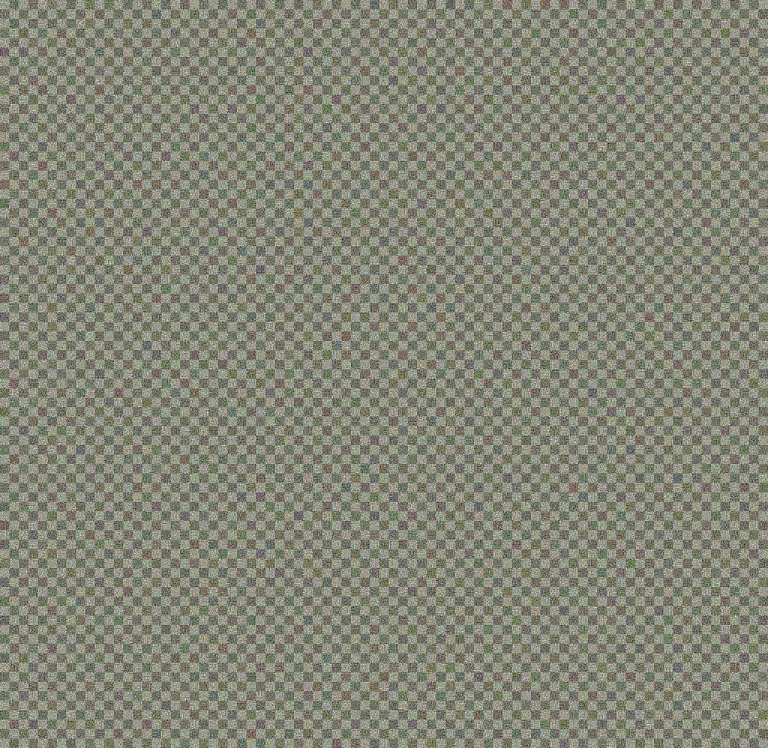
Give the GLSL for this pattern, as a WebGL 1 fragment shader.

```glsl
precision highp float;

// A fine checkerboard of pale and dim grey-green squares under coloured grain.
// Square waves build the checks; gradient noise gives a grey speckle, a weaker
// speckle of its own for each channel, and a slight tint for each square.

uniform vec2 u_resolution;

const vec2 CHECKS = vec2(81.0, 79.0);    // squares across and down
const vec2 GRAINS = vec2(512.0, 498.0);  // speckles across and down
const vec3 PALE = vec3(0.602, 0.608, 0.548);
const vec3 DIM = vec3(0.440, 0.444, 0.384);
const float GREY_GRAIN = 0.22;
const float COLOUR_GRAIN = 0.34;
const float TAU = 6.2831853;

float hash(vec2 p, float seed) {
  vec3 q = fract(vec3(p.xyx + seed * 17.31) * vec3(0.1031, 0.1030, 0.0973));
  q += dot(q, q.yzx + 33.33);
  return fract((q.x + q.y) * q.z);
}

// Dot product of the random gradient at a corner with the offset from it
float cornerSlope(vec2 corner, vec2 offset, float seed) {
  float angle = TAU * hash(corner, seed);
  return dot(vec2(cos(angle), sin(angle)), offset);
}

float gradientNoise(vec2 p, float seed) {
  vec2 cell = floor(p);
  vec2 f = p - cell;
  vec2 blend = f * f * f * (f * (f * 6.0 - 15.0) + 10.0);
  vec2 right = vec2(1.0, 0.0);
  vec2 up = vec2(0.0, 1.0);
  float low = mix(cornerSlope(cell, f, seed),
                  cornerSlope(cell + right, f - right, seed), blend.x);
  float high = mix(cornerSlope(cell + up, f - up, seed),
                   cornerSlope(cell + 1.0, f - 1.0, seed), blend.x);
  return mix(low, high, blend.y);
}

// Independent noise for red, green and blue
vec3 colourNoise(vec2 p, float seed) {
  return vec3(gradientNoise(p, seed),
              gradientNoise(p, seed + 1.0),
              gradientNoise(p, seed + 2.0));
}

// 0 on dim squares, 1 on pale ones; edges are one pixel soft
float checker(vec2 p, vec2 pixel) {
  vec2 edgeDistance = abs(fract((p + 0.5) * 0.5) - 0.5) * 2.0 - 0.5;
  vec2 wave = clamp(2.0 * edgeDistance / pixel, -1.0, 1.0);
  return 0.5 + 0.5 * wave.x * wave.y;
}

void main() {
  vec2 uv = gl_FragCoord.xy / u_resolution;
  vec2 check = uv * CHECKS;

  // Base checks
  float pale = checker(check, CHECKS / u_resolution);
  vec3 colour = mix(DIM, PALE, pale);

  // Tint of each square, stronger on the dim ones
  vec3 tint = colourNoise(floor(check) + 0.5, 3.0);
  colour += tint * mix(0.07, 0.03, pale);

  // Grey and coloured speckle
  vec2 grain = uv * GRAINS;
  colour += GREY_GRAIN * gradientNoise(grain, 7.0);
  colour += COLOUR_GRAIN * colourNoise(grain, 11.0);

  gl_FragColor = vec4(clamp(colour, 0.0, 1.0), 1.0);
}
```
